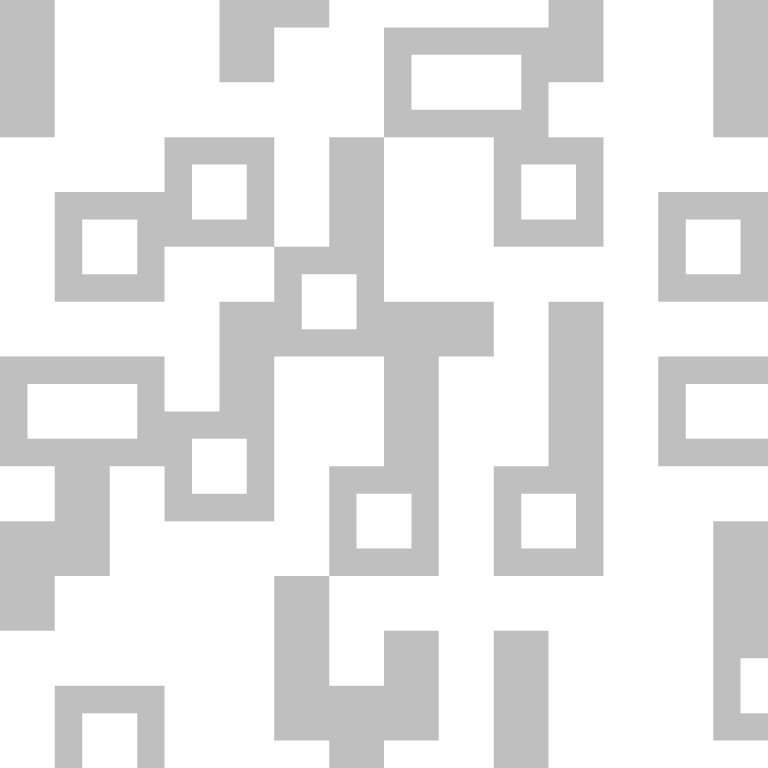
Give the GLSL for this pattern, as a Shadertoy shader.

```glsl
// Hollow square blocks, bars, stairs and tees in flat grey on a white square grid.

const vec3  PAPER = vec3(1.0);
const vec3  INK = vec3(0.75);
const float CELLS = 14.0;               // grid cells across the canvas height
const vec2  GRID_OFFSET = vec2(0.0, 0.5);
const float TILE = 3.0;                 // cells per tile side, one shape in each
const int   SAMPLES = 4;                // antialiasing samples per axis
const vec2  KIND_STEP = vec2(0.7549, 0.5698); // spreads the shape kinds evenly

// Cumulative shares of the shape kinds; the remainder are tees
const float BLOCK_SHARE = 0.40;
const float SLAB_SHARE  = 0.50;
const float BAR_SHARE   = 0.76;
const float STAIR_SHARE = 0.93;

float hash(vec2 p, float seed) {
    uvec3 q = uvec3(ivec3(vec3(p, seed)) + 1024);
    uint h = q.x * 1597334677u ^ q.y * 3812015801u ^ q.z * 2798796415u;
    h = (h ^ (h >> 16)) * 2146121005u;
    h = (h ^ (h >> 15)) * 2221713035u;
    return float((h ^ (h >> 16)) >> 8) / 16777216.0;
}

// Random whole number from 0 to count - 1
float pick(vec2 p, float seed, float count) {
    return floor(hash(p, seed) * count);
}

bool inRect(vec2 p, vec2 corner, vec2 size) {
    return all(greaterThanEqual(p, corner)) && all(lessThan(p, corner + size));
}

// Is this grid cell part of a shape?
bool filled(vec2 cell) {
    // Tile columns slide vertically against each other
    float column = floor((cell.x + 0.5) / TILE);
    cell.y += pick(vec2(column, 0.0), 1.0, TILE);
    vec2 tile = vec2(column, floor((cell.y + 0.5) / TILE));
    vec2 p = cell - tile * TILE + 0.5;

    float kind = fract(dot(tile, KIND_STEP) + 0.31);
    vec2 shift = vec2(pick(tile, 2.0, 2.0), pick(tile, 3.0, 2.0));

    if (kind < BLOCK_SHARE) return inRect(p, shift, vec2(2.0));
    if (kind < SLAB_SHARE)  return inRect(p, vec2(0.0, shift.y), vec2(3.0, 2.0));
    if (kind < BAR_SHARE)   return inRect(p, vec2(pick(tile, 4.0, TILE), 0.0), vec2(1.0, 3.0));
    if (kind < STAIR_SHARE) {
        p.x -= shift.x;
        return inRect(p, vec2(0.0), vec2(1.0, 2.0))
            || inRect(p, vec2(1.0), vec2(1.0, 2.0));
    }
    return inRect(p, vec2(0.0, 2.0), vec2(3.0, 1.0))
        || inRect(p, vec2(1.0, 0.0), vec2(1.0, 2.0));
}

// Ink coverage at a point; corners shared by four filled cells are hollowed out
float inkAt(vec2 p) {
    vec2 cell = floor(p);
    if (!filled(cell)) return 0.0;
    vec2 side = step(0.5, p - cell) * 2.0 - 1.0;
    bool hollow = filled(cell + vec2(side.x, 0.0))
               && filled(cell + vec2(0.0, side.y))
               && filled(cell + side);
    return hollow ? 0.0 : 1.0;
}

void mainImage(out vec4 fragColor, in vec2 fragCoord) {
    // Average a small grid of samples to smooth the edges
    float ink = 0.0;
    for (int y = 0; y < SAMPLES; y++) {
        for (int x = 0; x < SAMPLES; x++) {
            vec2 jitter = (vec2(x, y) + 0.5) / float(SAMPLES) - 0.5;
            ink += inkAt((fragCoord + jitter) / iResolution.y * CELLS + GRID_OFFSET);
        }
    }
    ink /= float(SAMPLES * SAMPLES);
    fragColor = vec4(mix(PAPER, INK, ink), 1.0);
}
```
